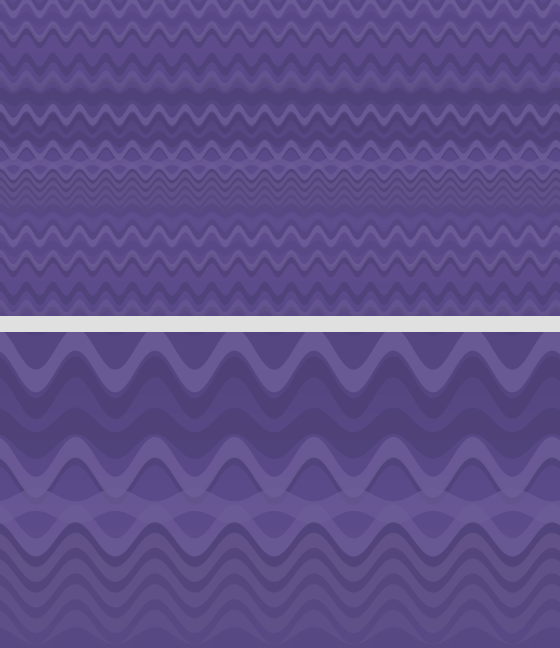
Top, the full canvas; bottom, a detail of the centre.
Give the GLSL for this pattern, as a WebGL 1 fragment shader.

```glsl
precision highp float;

uniform vec2 u_resolution;

const float TAU = 6.2831853;
const float WAVE_LENGTH = 0.0838;  // in canvas heights, about 21.2 waves across
const float TILE_HEIGHT = 0.7245;  // in canvas heights, about 1.38 tiles down

const vec3 VIOLET = vec3(0.365, 0.295, 0.550);
const vec3 DEEP = vec3(0.305, 0.252, 0.465);
const vec3 LILAC = vec3(0.425, 0.362, 0.595);
const vec3 GREY = vec3(0.368, 0.312, 0.510);

// Signed offset from a level, wrapped to the nearest vertical repeat
float wrappedOffset(float y, float level) {
    return mod(y - level + 0.5 * TILE_HEIGHT, TILE_HEIGHT) - 0.5 * TILE_HEIGHT;
}

// Coverage of a cosine ribbon with constant vertical thickness
float ribbon(vec2 p, float level, float amplitude, float halfWidth, float pixel) {
    float phase = TAU * p.x / WAVE_LENGTH;
    float slope = amplitude * TAU / WAVE_LENGTH * sin(phase);
    float blur = 0.7 * pixel * sqrt(1.0 + slope * slope);
    float offset = wrappedOffset(p.y + amplitude * cos(phase), level);
    return 1.0 - smoothstep(-blur, blur, abs(offset) - halfWidth);
}

// Broad soft shade around a level
float softBand(float y, float level, float spread) {
    float d = wrappedOffset(y, level) / spread;
    return exp(-d * d);
}

vec3 wavePattern(vec2 p, float pixel) {
    vec3 color = mix(VIOLET, DEEP, 0.55 * softBand(p.y, 0.36, 0.12));
    color = mix(color, GREY, 0.45 * softBand(p.y, 0.60, 0.06));

    // Upper ribbons: bright crest, greyed crest and its shadow
    color = mix(color, DEEP, 0.45 * ribbon(p, 0.000, 0.021, 0.012, pixel));
    color = mix(color, LILAC, 0.85 * ribbon(p, 0.023, 0.023, 0.0116, pixel));
    color = mix(color, DEEP, 0.30 * ribbon(p, 0.062, 0.012, 0.013, pixel));
    color = mix(color, DEEP, 0.75 * ribbon(p, 0.121, 0.022, 0.010, pixel));
    color = mix(color, LILAC, 0.80 * ribbon(p, 0.100, 0.022, 0.0105, pixel));
    color = mix(color, GREY, 0.50 * ribbon(p, 0.105, 0.022, 0.0050, pixel));

    // Middle ribbons: dark swells between muted crests
    color = mix(color, DEEP, 0.80 * ribbon(p, 0.204, 0.022, 0.0150, pixel));
    color = mix(color, LILAC, 0.50 * ribbon(p, 0.255, 0.020, 0.0120, pixel));
    color = mix(color, GREY, 0.60 * ribbon(p, 0.266, 0.015, 0.0080, pixel));
    color = mix(color, DEEP, 0.80 * ribbon(p, 0.307, 0.010, 0.0200, pixel));
    color = mix(color, DEEP, 0.85 * ribbon(p, 0.392, 0.022, 0.0110, pixel));
    color = mix(color, LILAC, 0.80 * ribbon(p, 0.363, 0.022, 0.0120, pixel));
    color = mix(color, DEEP, 0.80 * ribbon(p, 0.440, 0.013, 0.0140, pixel));

    // Crossing ribbons: opposed waves leave leaf shapes
    color = mix(color, DEEP, 0.70 * ribbon(p, 0.489, 0.021, 0.0060, pixel));
    color = mix(color, LILAC, 0.80 * ribbon(p, 0.476, 0.021, 0.0110, pixel));
    color = mix(color, LILAC, 0.65 * ribbon(p, 0.517, -0.007, 0.0120, pixel));
    color = mix(color, LILAC, 0.65 * ribbon(p, 0.543, 0.018, 0.0100, pixel));

    // Closely stacked thin ribbons, each with a shadow above
    for (int i = 0; i < 4; i++) {
        float level = 0.566 + 0.027 * float(i);
        float fade = 1.0 - 0.17 * float(i);
        color = mix(color, DEEP, 0.75 * fade * ribbon(p, level - 0.008, 0.018, 0.006, pixel));
        color = mix(color, mix(GREY, LILAC, 0.25), 0.8 * fade * ribbon(p, level + 0.005, 0.018, 0.008, pixel));
    }

    // Quiet low waves closing the tile
    color = mix(color, DEEP, 0.40 * ribbon(p, 0.667, 0.009, 0.0130, pixel));
    return mix(color, LILAC, 0.15 * ribbon(p, 0.698, 0.012, 0.0110, pixel));
}

void main() {
    float pixel = 1.0 / u_resolution.y;
    vec2 p = gl_FragCoord.xy * pixel;
    p.y = 1.0 - p.y;
    gl_FragColor = vec4(wavePattern(p, pixel), 1.0);
}
```
